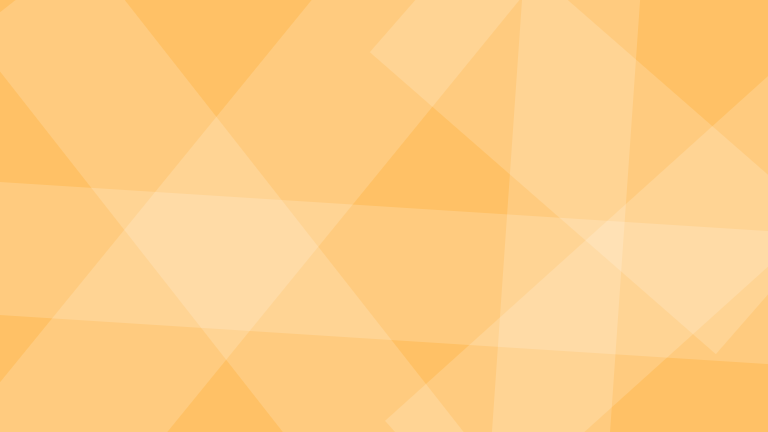
This background is drawn by a Shadertoy shader. Its source:

```glsl
const int BAR_COUNT = 6;

// Signed distance to a flat-ended bar running from a to b
float barDistance(vec2 p, vec2 a, vec2 b, float halfWidth) {
    vec2 axis = normalize(b - a);
    vec2 q = p - 0.5 * (a + b);
    vec2 local = vec2(dot(q, axis), dot(q, vec2(-axis.y, axis.x)));
    vec2 d = abs(local) - vec2(0.5 * length(b - a), halfWidth);
    return length(max(d, 0.0)) + min(max(d.x, d.y), 0.0);
}

void mainImage(out vec4 fragColor, in vec2 fragCoord) {
    vec2 p = fragCoord / iResolution.y;
    float pixel = 1.0 / iResolution.y;

    // Bar axes (start.xy, end.xy) and half widths, in canvas heights
    vec4 axes[BAR_COUNT] = vec4[BAR_COUNT](
        vec4(0.063, 1.021, 1.042, -0.227),
        vec4(-0.141, -0.353, 1.248, 1.351),
        vec4(-0.2, 0.4375, 2.0, 0.297),
        vec4(1.352, 1.1, 1.2685, -0.1),
        vec4(0.985, 1.027, 1.786, 0.328),
        vec4(1.001, -0.096, 2.033, 0.833));
    float halfWidths[BAR_COUNT] = float[BAR_COUNT](
        0.1646, 0.1864, 0.1536, 0.1363, 0.1961, 0.1639);

    // Each translucent white bar lightens whatever lies below it
    vec3 color = vec3(1.0, 0.757, 0.4);
    for (int i = 0; i < BAR_COUNT; i++) {
        float d = barDistance(p, axes[i].xy, axes[i].zw, halfWidths[i]);
        float coverage = clamp(0.5 - d / pixel, 0.0, 1.0);
        color = mix(color, vec3(1.0), 0.165 * coverage);
    }

    fragColor = vec4(color, 1.0);
}
```
